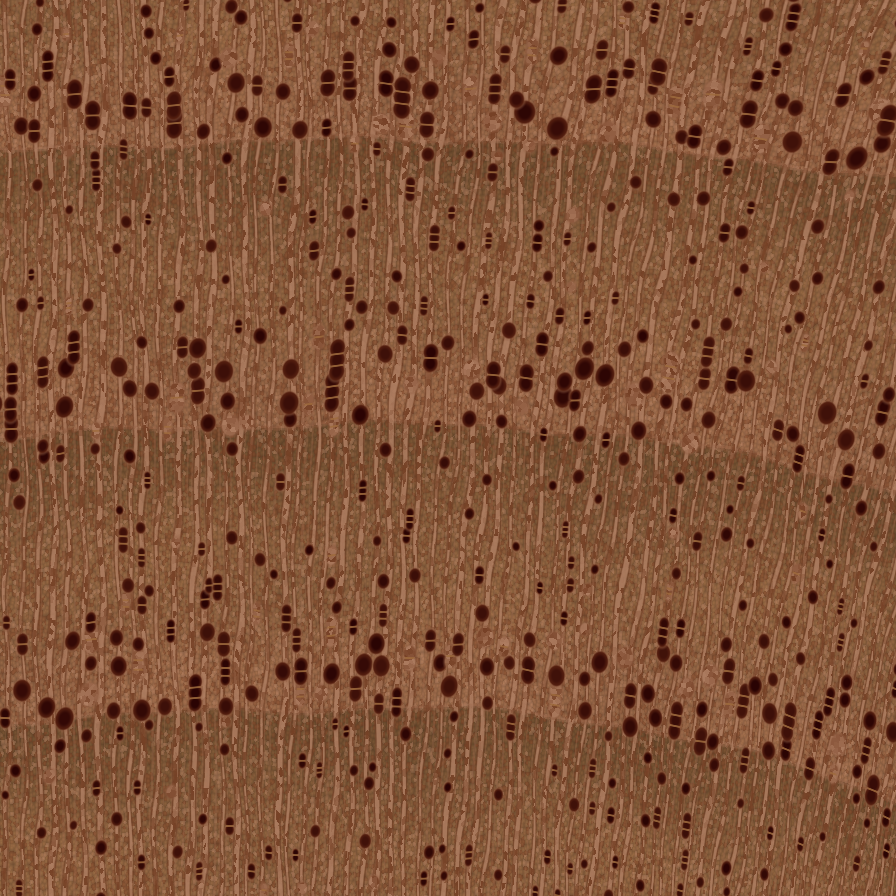
A Shadertoy shader for this texture:

```glsl
// End grain of a hardwood: curved growth rings, pale leaning rays and dark pores.
// Canvas space is bent into (across rays, along rays); rings repeat with fract,
// pores are jittered grid chains and the fibre grain is cellular noise.

const float RING_HEIGHT = 0.3175;
const float RING_START = 0.21;
const vec2 PORE_CELL = vec2(0.030, 0.034);

const vec3 PALE = vec3(0.68, 0.49, 0.38);
const vec3 EARLY_WOOD = vec3(0.56, 0.38, 0.26);
const vec3 MID_WOOD = vec3(0.52, 0.36, 0.23);
const vec3 LATE_WOOD = vec3(0.42, 0.29, 0.175);
const vec3 RUST = vec3(0.46, 0.25, 0.145);
const vec3 PORE_WALL = vec3(0.33, 0.12, 0.06);
const vec3 PORE_CORE = vec3(0.16, 0.01, 0.01);
const vec3 PORE_BAR = vec3(0.62, 0.42, 0.24);

float hash(vec2 p) {
    vec3 a = fract(p.xyx * vec3(0.1031, 0.1030, 0.0973));
    a += dot(a, a.yzx + 33.33);
    return fract((a.x + a.y) * a.z);
}

vec2 hash2(vec2 p) {
    return vec2(hash(p + 17.3), hash(p + 91.7));
}

// x: distance to the nearest seed, y: random value of that seed
vec2 cellular(vec2 p) {
    vec2 base = floor(p), nearest = vec2(9.0, 0.0);
    for (int j = -1; j <= 1; j++)
    for (int i = -1; i <= 1; i++) {
        vec2 id = base + vec2(i, j);
        float d = length(id + hash2(id) - p);
        if (d < nearest.x) nearest = vec2(d, hash(id + 5.1));
    }
    return nearest;
}

// Bends the canvas so that rays are vertical and rings horizontal
vec2 woodSpace(vec2 p) {
    float d = p.x - 0.45;
    float bend = d < 0.0 ? 0.075 : 0.38 - 0.28 * p.y;
    float wave = 0.003 * sin(p.x * 19.0 + p.y * 5.0) + 0.002 * sin(p.x * 43.0);
    return vec2(p.x - 0.24 * p.x * p.x * (p.y - 0.5), p.y + bend * d * d + wave);
}

float ringPhase(float along) {
    return fract((along - RING_START) / RING_HEIGHT);
}

// x: pale ray body, y: rusty margin beside it
vec2 rays(vec2 q, float count, float thin, float thick) {
    float u = q.x * count + 0.16 * sin(q.y * 21.0 + q.x * 37.0) + 0.08 * sin(q.y * 57.0 + q.x * 90.0);
    float h = hash(vec2(floor(u), count));
    float d = abs(fract(u) - 0.5 - 0.4 * (h - 0.5));
    float w = mix(thin, thick, hash(vec2(floor(u), count + 7.0)));
    float body = 1.0 - smoothstep(w - 0.05, w + 0.06, d);
    float margin = 1.0 - smoothstep(w + 0.04, w + 0.16, d);
    return vec2(body, margin - body);
}

vec3 woodColor(vec2 q) {
    float t = ringPhase(q.y);
    vec3 col = mix(EARLY_WOOD, MID_WOOD, smoothstep(0.1, 0.45, t));
    col = mix(col, LATE_WOOD, smoothstep(0.5, 1.0, t));
    col *= 1.0 + 0.04 * sin(q.x * 13.0 + 2.0 * sin(q.y * 9.0)) * sin(q.y * 17.0 + q.x * 5.0);

    // fibre grain
    vec2 grain = cellular(q * vec2(270.0, 210.0));
    col = mix(col, RUST, 0.55 * smoothstep(0.62, 0.8, grain.y));
    col = mix(col, PALE, 0.45 * smoothstep(0.24, 0.1, grain.y));
    col *= 1.12 - 0.25 * grain.x;

    // fine and broad rays, beaded along their length
    vec2 bead = cellular(q * vec2(240.0, 130.0) + 40.0);
    vec2 fine = rays(q, 137.0, 0.04, 0.2);
    vec2 broad = rays(q, 58.0, 0.06, 0.17);
    col = mix(col, mix(RUST, PALE, 0.65), 0.32 * fine.x);
    col = mix(col, RUST * 0.92, 0.6 * broad.y);
    col = mix(col, mix(RUST, PALE, smoothstep(0.1, 0.55, bead.y)), 0.85 * broad.x);

    // thin rosy seam where a new ring starts
    float seam = min(t, 1.0 - t) * RING_HEIGHT;
    return mix(col, mix(RUST, PALE, bead.y), 0.5 * (1.0 - smoothstep(0.001, 0.004, seam)));
}

// x: signed distance to a stack of oval vessels, y: distance to the bars between them
vec2 vesselChain(vec2 d, float r, float count) {
    float pitch = 1.6 * r, mid = 0.5 * (count - 1.0);
    float k = clamp(round(d.y / pitch + mid), 0.0, count - 1.0) - mid;
    vec2 local = d - vec2(0.0, k * pitch);
    float bar = abs(d.y) < mid * pitch ? 0.5 * pitch - abs(local.y) : 1.0;
    return vec2(length(local / vec2(1.0, 1.2)) - r, bar);
}

vec3 addPores(vec3 col, vec2 q, float soft) {
    vec2 base = floor(q / PORE_CELL);
    for (int j = -1; j <= 1; j++)
    for (int i = -1; i <= 1; i++) {
        vec2 id = base + vec2(i, j);
        vec2 center = (id + 0.5 + 0.7 * (hash2(id) - 0.5)) * PORE_CELL;
        float early = 1.0 - smoothstep(0.2, 0.42, ringPhase(center.y));
        if (hash(id + 3.7) > mix(0.43, 0.8, early)) continue;

        float kind = hash(id + 61.0), tone = hash(id + 29.0);
        float count = 1.0 + step(0.58, kind) + step(0.85, kind);
        float r = mix(0.0056, 0.0088, early) * mix(0.72, 1.2, hash(id + 47.0));
        r *= count > 1.0 ? 0.8 : 1.0;
        vec2 chain = vesselChain(q - center, r, count);

        float rim = 1.0 - smoothstep(0.0, 0.0035, chain.x);
        float inside = 1.0 - smoothstep(-soft, soft, chain.x);
        float depth = smoothstep(0.0, 0.55 * r, -chain.x);
        vec3 hollow = mix(PORE_WALL, PORE_CORE, depth * mix(0.35, 1.0, tone));
        if (tone < 0.17) hollow = mix(RUST, PALE, cellular(q * 190.0).y);
        hollow = mix(hollow, PORE_BAR, 0.85 * (1.0 - smoothstep(0.0005, 0.0005 + soft, chain.y)));
        col = mix(col, mix(RUST, PALE, 0.5), 0.5 * rim);
        col = mix(col, hollow, inside);
    }
    return col;
}

void mainImage(out vec4 fragColor, in vec2 fragCoord) {
    vec2 q = woodSpace(fragCoord / iResolution.xy);
    float soft = max(0.0011, 0.7 / iResolution.y);
    fragColor = vec4(addPores(woodColor(q), q, soft), 1.0);
}
```
